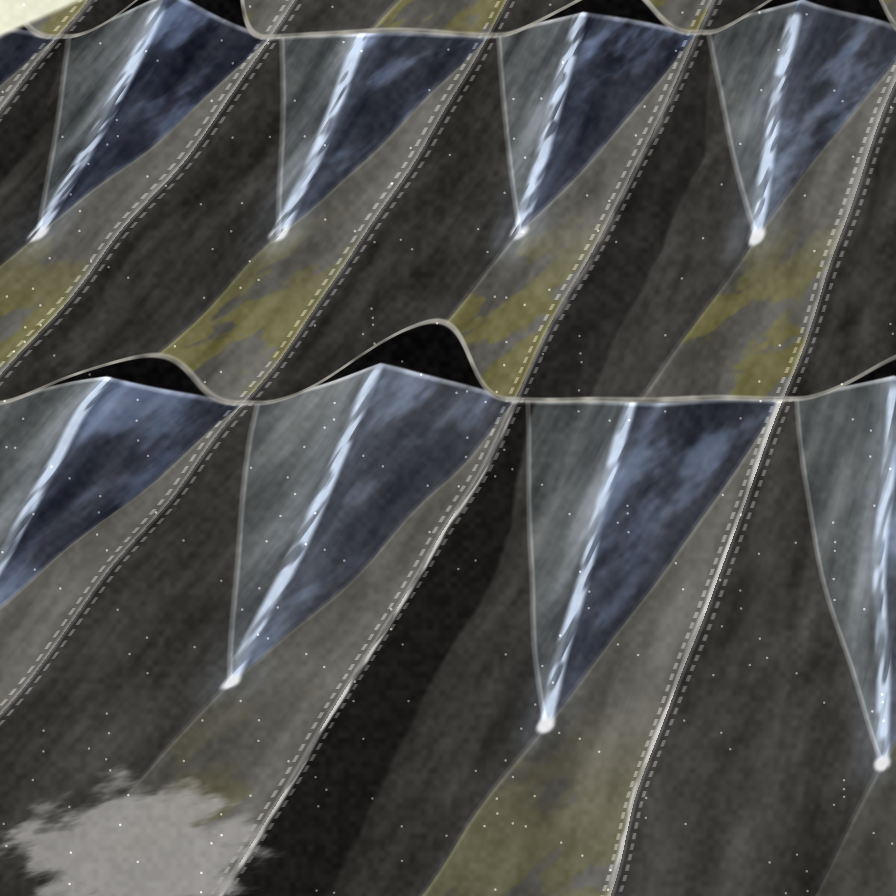
Write a three.js fragment shader that draws this texture.

```glsl
// Glossy black plastic sheet folded into overlapping rows of pointed pleats.
// A fan of creases gives the columns; each row is a layer of four flat facets
// with a wavy hem, covered in noise streaks, stitches, glints and dust.
#define SEAM_HEIGHT 0.55
#define FRONT_ROW 0.66
#define BACK_ROW 0.41
#define TIP_X 0.65
#define TIP_DEPTH 0.54
#define HEM_LIFT 0.05
#define STITCHES 85.0
#define DUST_GRID 95.0
#define SOFT 0.0016

varying vec2 vUv;

float hash(vec2 p) { return fract(sin(dot(p, vec2(127.1, 311.7))) * 43758.5453); }

float noise(vec2 p) {
  vec2 i = floor(p), f = fract(p);
  f = f * f * (3.0 - 2.0 * f);
  return mix(mix(hash(i), hash(i + vec2(1, 0)), f.x),
             mix(hash(i + vec2(0, 1)), hash(i + vec2(1, 1)), f.x), f.y);
}

float fbm(vec2 p) {
  float sum = 0.0, amp = 0.5;
  for (int k = 0; k < 4; k++) {
    sum += amp * noise(p);
    p = p * 2.03 + 17.3;
    amp *= 0.5;
  }
  return sum / 0.94;
}

float edge(float d) { return smoothstep(-SOFT, SOFT, d); }
float line(float d, float w) { return 1.0 - smoothstep(w * 0.3, w, abs(d)); }

// Signed distance, positive on the right of a line running down from a to b
float rightOf(vec2 p, vec2 a, vec2 b) {
  vec2 d = normalize(b - a);
  return dot(p - a, vec2(d.y, -d.x));
}

float segment(vec2 p, vec2 a, vec2 b) {
  vec2 d = b - a;
  return length(p - a - d * clamp(dot(p - a, d) / dot(d, d), 0.0, 1.0));
}

// How far a pleat gapes open: -1 shut, 1 wide
float gape(float column, float row) { return cos(2.1 * (column + 1.3 - row)); }

// One pleat: c is the position in the cell (x across, y down), size its extent
vec3 pleat(vec2 c, vec2 size, float column, float row) {
  vec2 p = c * size;
  vec2 tip = vec2(TIP_X, TIP_DEPTH + (row < 0.5 ? 0.07 * column : 0.0)) * size;
  vec2 ridgeTop = vec2(0.4, -0.05) * size;
  float seed = hash(vec2(column + 7.0, row + 3.0));
  float across = column + c.x;
  float streak = fbm(vec2(across * 13.0, c.y * 5.0 + row * 9.0));
  float patches = fbm(vec2(across * 7.0 + c.y * 4.0, c.y * 9.0 + row * 5.0));

  // Four facets: left, pocket left, pocket right, right
  float pocket = edge(rightOf(p, vec2(0.05, 0.0) * size, tip));
  float rightD = min(rightOf(p, vec2(1, 0) * size, tip),
                     rightOf(p, tip, vec2(0.45, 1.0) * size));
  float ridgeD = rightOf(p, ridgeTop, tip);
  vec3 col = vec3(0.215, 0.21, 0.20) + 0.07 * (seed - 0.5);
  vec3 paleSide = vec3(0.31, 0.32, 0.32) + 0.20 * (streak - 0.4);
  vec3 navySide = mix(vec3(0.15, 0.16, 0.20), vec3(0.31, 0.32, 0.33), seed * 0.8);
  navySide += vec3(0.15, 0.18, 0.23) * smoothstep(0.45, 0.75, patches) * (1.0 - c.y);
  col = mix(col, mix(paleSide, navySide, edge(ridgeD)), pocket);
  vec3 warm = vec3(0.32, 0.315, 0.295) + 0.09 * smoothstep(0.65, 1.0, c.x);
  float sheen = smoothstep(0.46, 0.58, patches) * smoothstep(0.4, 0.8, c.y);
  warm = mix(warm, vec3(0.42, 0.40, 0.24), sheen * (row < 0.5 ? 0.45 : 0.8));
  col = mix(col, warm, edge(rightD));
  col += 0.17 * (streak - 0.5) + 0.10 * (patches - 0.5);

  // Deep shade beside the creases of shut pleats
  float shut = 1.0 - smoothstep(-0.8, -0.2, gape(column, 0.0));
  float reach = 0.09 + 0.18 * smoothstep(0.0, 0.35, c.y) + 0.04 * (patches - 0.5);
  float shade = shut * (1.0 - smoothstep(reach - 0.012, reach + 0.012, c.x));
  col = mix(col, vec3(0.10, 0.095, 0.09), shade * (row < 0.5 ? 0.95 : 0.55));

  // Glints along the ridge, pocket rim and creases
  float glint = smoothstep(0.25, 0.65, noise(vec2(across * 60.0, c.y * 24.0)));
  float ridge = segment(p, ridgeTop, tip);
  col = mix(col, vec3(0.78, 0.83, 0.90), line(ridge, 0.011) * (0.25 + 0.65 * glint));
  col += vec3(0.13, 0.15, 0.18) * line(ridge, 0.045) * streak;
  col += 0.16 * line(segment(p, vec2(0.05, 0.0) * size, tip), 0.004);
  col += 0.13 * line(rightD, 0.006) * streak;
  col = mix(col, vec3(0.92), line(length(p - tip), 0.013) * glint);
  float crease = min(c.x, 1.0 - c.x) * size.x;
  float stitch = smoothstep(0.3, 0.5, abs(fract(c.y * size.y * STITCHES) - 0.5) * 2.0);
  col += 0.13 * line(crease, 0.005);
  col += 0.22 * stitch * line(crease - 0.009, 0.003);
  float worn = shut * line(crease, 0.004 + 0.011 * streak) * (row < 0.5 ? 1.0 : 0.3);
  return mix(col, vec3(0.80, 0.79, 0.77), worn * (0.35 + 0.65 * glint));
}

void main() {
  // Fan of columns, widening towards the viewer
  float depth = SEAM_HEIGHT - vUv.y + 0.012 * (noise(vUv * 11.0) - 0.5);
  float width = 0.30 + 0.19 * depth + 0.1 * depth * depth;
  float center = 0.573 - 0.55 * depth - 0.1 * depth * depth;
  float s = (vUv.x - center) / width + 0.045 * (noise(vUv * 8.0) - 0.5);
  float column = floor(s), f = fract(s);

  // Rows from the back to the front, each starting under the hem behind it
  vec3 col = vec3(0.0);
  for (int k = 0; k < 3; k++) {
    float row = 2.0 - float(k);
    float top = -BACK_ROW * row;
    float height = row < 0.5 ? FRONT_ROW : BACK_ROW;
    float lift = HEM_LIFT * (1.0 + gape(column, row)) - 0.02 * row * HEM_LIFT;
    float hem = top - lift * smoothstep(0.05, 0.5, f) * (1.0 - smoothstep(0.5, 0.97, f));
    float rim = top - lift * 0.5 * min(f / 0.4, (1.0 - f) / 0.6);
    vec3 layer = pleat(vec2(f, (depth - top) / height), vec2(width, height), column, row);
    float frayed = 0.4 + 0.6 * noise(vUv * 70.0);
    layer += 0.35 * line(depth - rim, 0.007) * frayed;
    layer = mix(vec3(0.045, 0.04, 0.04), layer, edge(depth - max(rim, hem)));
    col = mix(col, layer, edge(depth - hem));
    col = mix(col, vec3(0.68, 0.67, 0.63), line(depth - hem, 0.0045) * frayed);
  }

  // Scuffed patch, pale corner, fine grain and dust
  float brushed = fbm(vec2(vUv.x * 16.0 + vUv.y * 22.0, vUv.y * 60.0 - vUv.x * 22.0));
  float scuff = 1.0 - length((vUv - vec2(0.15, 0.055)) / vec2(0.15, 0.085));
  col = mix(col, vec3(0.62, 0.61, 0.60), 0.85 * smoothstep(0.0, 0.4, scuff + 0.9 * (brushed - 0.5)));
  col = mix(col, vec3(0.93, 0.93, 0.84), smoothstep(-0.01, 0.01, 0.09 - vUv.x - 2.2 * (1.0 - vUv.y)));
  col += 0.05 * (noise(vUv * 150.0) - 0.5);
  vec2 cell = floor(vUv * DUST_GRID);
  vec2 spot = 0.25 + 0.5 * vec2(hash(cell), hash(cell + 31.0));
  float speck = 1.0 - smoothstep(0.06, 0.2, length(fract(vUv * DUST_GRID) - spot));
  col += 0.35 * speck * step(0.955, hash(cell + 57.0));
  gl_FragColor = vec4(clamp(col, 0.0, 1.0), 1.0);
}
```
